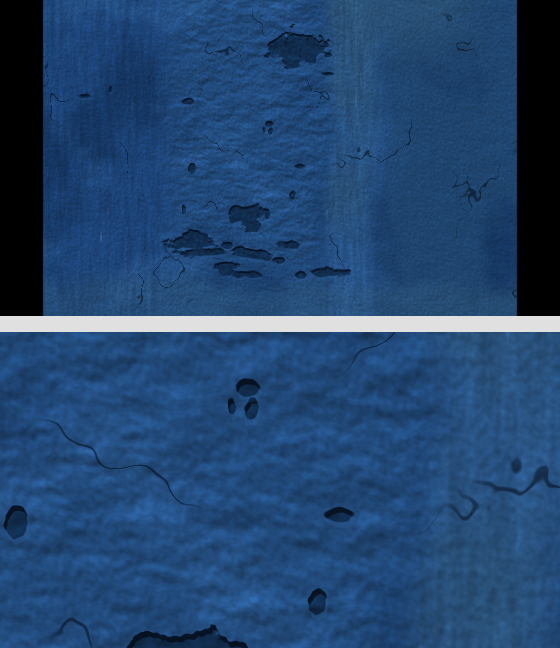
Top: the whole. Bottom: its middle third, enlarged.
Reproduce this texture procedurally as a Shadertoy shader.

```glsl
const vec3 DEEP = vec3(0.075, 0.200, 0.365);
const vec3 BLUE = vec3(0.110, 0.262, 0.465);
const vec3 SLATE = vec3(0.120, 0.268, 0.430);
const vec3 BRIGHT = vec3(0.170, 0.355, 0.575);
const vec3 GREY = vec3(0.180, 0.335, 0.475);
const vec3 CHALK = vec3(0.360, 0.500, 0.670);
const vec3 HOLE = vec3(0.055, 0.155, 0.275);
const vec3 SHADOW = vec3(0.015, 0.045, 0.090);
const float WALL_HALF_WIDTH = 0.750;
const float RELIEF = 0.32;
const float GRAIN = 0.10;
const vec2 TO_LIGHT = vec2(-0.0015, 0.0035);
const vec2 BIG_CHIP = vec2(0.945, 0.846);
const int LOW_CHIPS = 15;
const int PINHOLES = 14;

float hash(vec2 p) {
    vec3 q = fract(vec3(p.xyx) * 0.1031);
    q += dot(q, q.yzx + 33.33);
    return fract((q.x + q.y) * q.z);
}

vec2 hash2(float n) {
    return vec2(hash(vec2(n, 3.7)), hash(vec2(n, 41.3)));
}

float corner(vec2 cell, vec2 offset) {
    float angle = 6.2832 * hash(cell);
    return dot(vec2(cos(angle), sin(angle)), offset);
}

// Gradient noise, roughly -0.7 to 0.7
float noise(vec2 p) {
    vec2 i = floor(p), f = p - i;
    vec2 u = f * f * (3.0 - 2.0 * f), e = vec2(1.0, 0.0);
    return mix(mix(corner(i, f), corner(i + e, f - e), u.x),
               mix(corner(i + e.yx, f - e.yx), corner(i + 1.0, f - 1.0), u.x), u.y);
}

float fbm(vec2 p) {
    float sum = 0.0, amp = 0.6;
    for (int i = 0; i < 4; i++) {
        sum += amp * noise(p);
        p = mat2(1.6, 1.2, -1.2, 1.6) * p + 17.3;
        amp *= 0.5;
    }
    return sum;
}

float zone(float x, float left, float right, float soft) {
    return smoothstep(left - soft, left + soft, x) * (1.0 - smoothstep(right - soft, right + soft, x));
}

// Bumpy plaster in the middle, fine grain elsewhere
float height(vec2 p, float rough) {
    vec2 q = p + 0.010 * vec2(noise(p * 19.0), noise(p * 19.0 + 50.0));
    return rough * (fbm(q * vec2(21.0, 36.0)) + 0.5 * noise(q * vec2(9.0, 15.0)))
         + 0.16 * noise(p * 115.0) + 0.25 * fbm(p * vec2(14.0, 20.0) + 9.0);
}

float chip(vec2 p, vec2 center, vec2 radius, float ragged) {
    return (length((p - center) / radius) - 1.0 + ragged) * radius.y;
}

// Distance to the flaked paint
float flakes(vec2 p) {
    float ragged = 1.5 * fbm(p * vec2(19.0, 25.0) + 4.0);
    float d = chip(p, BIG_CHIP, vec2(0.088, 0.052), 0.7 * ragged);
    for (int i = 0; i < LOW_CHIPS; i++) {
        vec2 r = hash2(float(i) + 5.0), s = hash2(float(i) + 60.0);
        vec2 center = vec2(mix(0.60, 1.07, r.x), mix(0.13, 0.37, r.y * r.y));
        vec2 size = vec2(0.014 + 0.055 * s.x * s.x, 0.009 + 0.026 * s.y * s.x);
        d = min(d, chip(p, center, size, ragged));
    }
    for (int i = 0; i < PINHOLES; i++) {
        vec2 r = hash2(float(i) + 120.0), s = hash2(float(i) + 170.0);
        vec2 center = vec2(mix(0.20, 1.05, r.x), mix(0.08, 0.92, r.y));
        d = min(d, chip(p, center, 0.005 + 0.013 * s, ragged));
    }
    return d;
}

void mainImage(out vec4 fragColor, in vec2 fragCoord) {
    float px = 1.0 / iResolution.y;
    vec2 p = fragCoord * px;
    float middle = 0.5 * iResolution.x * px;
    float wall = 1.0 - smoothstep(-px, px, abs(p.x - middle) - WALL_HALF_WIDTH);
    float broad = fbm(p * vec2(3.2, 2.6) + 2.0);
    float x = p.x + 0.09 * broad + 0.012 * noise(p * 24.0);

    // Broad washes of colour
    float center = zone(x, 0.54, 1.05, 0.07);
    float band = zone(x, 1.05, 1.19, 0.035);
    float right = smoothstep(1.14, 1.26, x);
    float left = 1.0 - smoothstep(0.46, 0.58, x);
    vec3 col = mix(BLUE, SLATE, max(right, 0.5 * center));
    col = mix(col, DEEP, 0.85 * smoothstep(0.02, 0.36, broad + 0.10 * left));
    col = mix(col, BRIGHT, 0.55 * smoothstep(0.0, 0.35, fbm(p * 4.5 + 31.0)) * (1.0 - 0.7 * right));
    col = mix(col, BRIGHT, 0.22 * center);
    col = mix(col, mix(BRIGHT, GREY, smoothstep(0.2, 0.8, p.y + broad)), 0.75 * band);
    float top = smoothstep(0.76, 1.02, p.y + 0.3 * broad) * zone(p.x, 1.08, 1.48, 0.12);
    float foot = 1.0 - smoothstep(0.06, 0.15, p.y + 0.1 * broad);
    col = mix(col, GREY, max(0.7 * top, 0.45 * foot));

    // Vertical brush marks and chalky scratches
    float brush = noise(p * vec2(75.0, 7.0)) + 0.5 * noise(p * vec2(170.0, 22.0));
    col *= 1.0 + 0.13 * brush * (0.25 + left + band);
    float scratch = smoothstep(0.36, 0.62, noise(p * vec2(130.0, 14.0) + 7.0));
    scratch *= smoothstep(0.0, 0.3, fbm(p * 5.0 + 70.0)) * (0.7 * left + 0.6 * band + 0.2 * center);
    col = mix(col, CHALK, 0.7 * scratch);

    // Lit relief and grain
    float rough = 0.16 + 0.84 * center * smoothstep(0.0, 0.3, p.y);
    float slope = height(p - TO_LIGHT, rough) - height(p + TO_LIGHT, rough);
    col *= 1.0 + clamp(RELIEF * 1.9 * slope, -0.42, 0.38);
    col *= 1.0 + GRAIN * (noise(p * 210.0) + 0.6 * noise(p * 95.0 + 20.0));

    // Hairline cracks
    float vein = abs(fbm(p * vec2(5.0, 4.0) + 90.0));
    float crack = (1.0 - smoothstep(0.002, 0.010, vein)) * smoothstep(0.10, 0.3, noise(p * 5.0 + 44.0));
    col = mix(col, SHADOW, 0.55 * crack);

    // Flaked paint with a shaded upper lip and a lit lower lip
    float edge = flakes(p), above = flakes(p + vec2(-0.002, 0.006));
    float inside = 1.0 - smoothstep(-px, px, edge);
    float insideAbove = 1.0 - smoothstep(-px, px, above);
    col = mix(col, HOLE * (1.0 + 0.35 * noise(p * 90.0) + 0.5 * slope), 0.85 * inside);
    col = mix(col, SHADOW, 0.8 * inside * (1.0 - insideAbove));
    col = mix(col, BRIGHT, 0.4 * insideAbove * (1.0 - inside));

    fragColor = vec4(clamp(col, 0.0, 1.0) * wall, 1.0);
}
```
